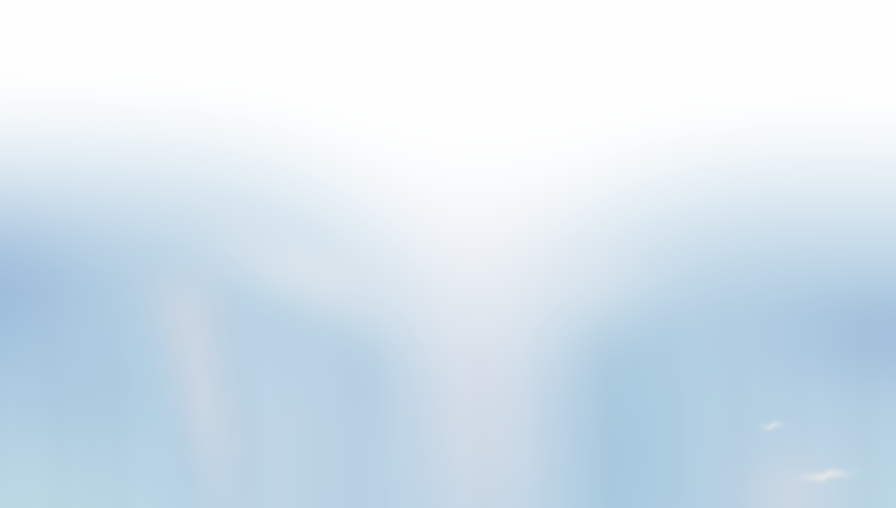
Reproduce this background procedurally as a WebGL 1 fragment shader.

```glsl
precision highp float;
// A soft, overexposed sky: white above, dissolving into pale blue below.
// A curved vertical fade is laid over a sky of broad Gaussian glows, with
// hazy light curtains, faint sine streaks and small wisps of cloud.

uniform vec2 u_resolution;

// Colours
const vec3 WHITE = vec3(0.996, 0.997, 0.997);
const vec3 SKY = vec3(0.715, 0.818, 0.890);
const vec3 DEEP_BLUE = vec3(0.615, 0.735, 0.858);
const vec3 CLEAR_BLUE = vec3(0.650, 0.785, 0.870);
const vec3 PALE_TEAL = vec3(0.735, 0.845, 0.890);
const vec3 CURTAIN = vec3(0.828, 0.862, 0.908);
const vec3 ROSE_HAZE = vec3(0.815, 0.845, 0.890);
const vec3 MIST = vec3(0.890, 0.910, 0.932);
const vec3 CLOUD = vec3(0.900, 0.910, 0.910);

// Fade from white: depths where it starts and ends, and its central sag
const float FADE_START = 0.11;
const float FADE_END = 0.58;
const float FADE_TILT = 0.05;
const float START_SAG = 0.09;
const float END_SAG = 0.26;
const float SAG_CENTER = 0.53;
const float SAG_WIDTH = 0.20;
const float STREAK_STRENGTH = 0.007;

// Bell curve that falls to 1/e at one width from its center
float bell(float x, float center, float width) {
  float d = (x - center) / width;
  return exp(-d * d);
}

// Elliptical glow
float glow(vec2 p, vec2 center, vec2 radius) {
  vec2 d = (p - center) / radius;
  return exp(-dot(d, d));
}

// Thin cloud, tilted and gently frayed along its length
float wisp(vec2 p, vec2 center, vec2 radius, float slope) {
  vec2 d = p - center;
  d.y += slope * d.x + 0.0025 * sin(d.x * 210.0) + 0.001 * sin(d.x * 470.0);
  d /= radius;
  return exp(-dot(d, d));
}

// Fine vertical variation, slightly bent with depth
float streaks(vec2 p) {
  float x = p.x + 0.012 * sin(p.y * 5.0);
  return 0.5 * sin(x * 43.0 + 1.0) + 0.3 * sin(x * 91.0) + 0.2 * sin(x * 173.0 + 2.0);
}

// Blue glows over the base sky
vec3 skyColor(vec2 p) {
  vec3 c = SKY;
  c = mix(c, DEEP_BLUE, 0.95 * glow(p, vec2(-0.02, 0.58), vec2(0.12, 0.20)));
  c = mix(c, CLEAR_BLUE, 0.55 * glow(p, vec2(0.09, 0.77), vec2(0.11, 0.15)));
  c = mix(c, PALE_TEAL, 0.90 * glow(p, vec2(0.04, 1.04), vec2(0.16, 0.17)));
  c = mix(c, CLEAR_BLUE, 0.90 * glow(p, vec2(0.70, 0.88), vec2(0.075, 0.32)));
  c = mix(c, DEEP_BLUE, 0.75 * glow(p, vec2(1.02, 0.66), vec2(0.16, 0.11)));
  c = mix(c, CLEAR_BLUE, 0.35 * glow(p, vec2(0.42, 0.72), vec2(0.05, 0.12)));
  return mix(c, PALE_TEAL, 0.60 * glow(p, vec2(1.0, 1.0), vec2(0.10, 0.13)));
}

// Pale curtains hanging through the lower half
vec3 addCurtains(vec3 c, vec2 p) {
  float wide = bell(p.x, 0.53 + 0.02 * (p.y - 0.6), 0.098 - 0.06 * (p.y - 0.6));
  wide *= 1.0 - 0.35 * smoothstep(0.82, 1.05, p.y);
  c = mix(c, CURTAIN, 0.95 * wide);
  float narrowCenter = 0.205 + 0.11 * (p.y - 0.58);
  float narrow = bell(p.x, narrowCenter, 0.042 - 0.045 * (p.y - 0.58));
  narrow *= smoothstep(0.48, 0.62, p.y) * (1.0 - 0.65 * smoothstep(0.78, 1.0, p.y));
  c = mix(c, ROSE_HAZE, 0.75 * narrow);
  float soft = bell(p.x, 0.32, 0.07) * smoothstep(0.60, 0.85, p.y);
  return mix(c, CURTAIN, 0.22 * soft);
}

// Low haze and small bright clouds at the right
vec3 addClouds(vec3 c, vec2 p) {
  c = mix(c, ROSE_HAZE, 0.75 * glow(p, vec2(0.885, 0.98), vec2(0.055, 0.09)));
  c = mix(c, CLOUD, 0.85 * wisp(p, vec2(0.922, 0.936), vec2(0.023, 0.009), 0.20));
  c = mix(c, CLOUD, 0.65 * wisp(p, vec2(0.862, 0.838), vec2(0.010, 0.007), 0.10));
  return c;
}

void main() {
  // x runs rightward, y is depth below the upper edge
  vec2 p = gl_FragCoord.xy / u_resolution;
  p.y = 1.0 - p.y;

  vec3 color = addCurtains(skyColor(p), p);
  color += STREAK_STRENGTH * streaks(p) * smoothstep(0.5, 0.8, p.y);
  color = addClouds(color, p);

  // White fade, deepest near the center
  float sag = bell(p.x, SAG_CENTER, SAG_WIDTH);
  float tilt = FADE_TILT * p.x;
  float fadeStart = FADE_START + tilt + START_SAG * sag;
  float fadeEnd = FADE_END + tilt + END_SAG * sag;
  color = mix(WHITE, color, smoothstep(fadeStart, fadeEnd, p.y));

  // Mist ridge sloping down toward the central curtain
  float ridge = bell(p.y, 0.50 + 0.55 * (p.x - 0.28), 0.075) * bell(p.x, 0.34, 0.10);
  ridge += 0.6 * glow(p, vec2(0.66, 0.54), vec2(0.08, 0.09));
  color = mix(color, MIST, 0.60 * min(ridge, 1.0));

  gl_FragColor = vec4(color, 1.0);
}
```
